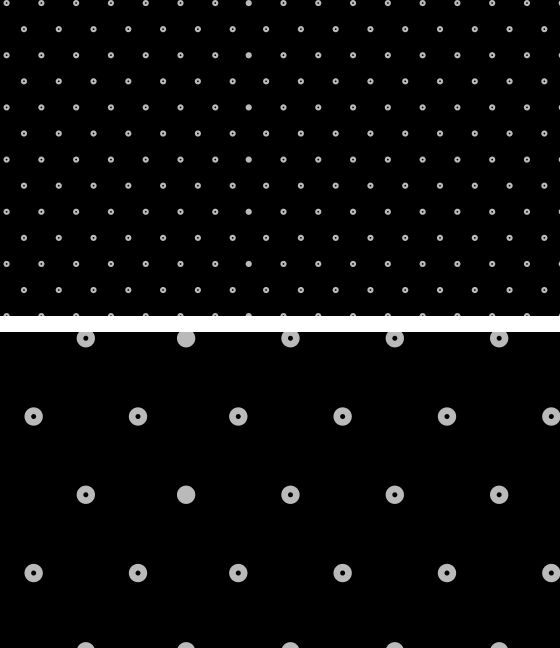
Top, the full canvas; bottom, a detail of the centre.
A Shadertoy shader for this pattern:

```glsl
const float UNIT = 1.0 / 288.0;                    // lengths as fractions of canvas height
const vec2 PERIOD = vec2(31.7, 47.55) * UNIT;
const float OUTER_RADIUS = 2.78 * UNIT;
const float HOLE_RADIUS = 0.75 * UNIT;
const float LEFT_START = 6.0 * UNIT;
const float SEAM_START = 226.67 * UNIT;
const float ROW_START = 285.2 * UNIT;
const vec3 BACKGROUND = vec3(0.0);
const vec3 RING_COLOR = vec3(0.73);

// Offset from the nearest point of a rectangular lattice
vec2 latticeOffset(vec2 p, vec2 period) {
    return p - period * floor(p / period + 0.5);
}

float coverage(float dist, float pixel) {
    return clamp(0.5 - dist / pixel, 0.0, 1.0);
}

float ring(vec2 p, float outer, float hole, float pixel) {
    float r = length(p);
    return coverage(r - outer, pixel) * (1.0 - coverage(r - hole, pixel));
}

float disc(vec2 p, float radius, float pixel) {
    return coverage(length(p) - radius, pixel);
}

void mainImage(out vec4 fragColor, in vec2 fragCoord) {
    float pixel = 1.0 / iResolution.y;
    vec2 p = fragCoord * pixel;

    // The lattice restarts at a vertical seam, slightly out of step
    bool pastSeam = p.x > SEAM_START - 1.5 * OUTER_RADIUS;
    vec2 q = p - vec2(pastSeam ? SEAM_START : LEFT_START, ROW_START);

    // Main rows and rows staggered by half a period
    vec2 mainRow = latticeOffset(q, PERIOD);
    vec2 staggeredRow = latticeOffset(q - 0.5 * PERIOD, PERIOD);

    // Dots on the seam have no hole
    bool solid = pastSeam && q.x < 0.5 * PERIOD.x;
    float mask = solid ? disc(mainRow, OUTER_RADIUS, pixel)
                       : ring(mainRow, OUTER_RADIUS, HOLE_RADIUS, pixel);
    mask = max(mask, ring(staggeredRow, OUTER_RADIUS, HOLE_RADIUS, pixel));

    fragColor = vec4(mix(BACKGROUND, RING_COLOR, mask), 1.0);
}
```
